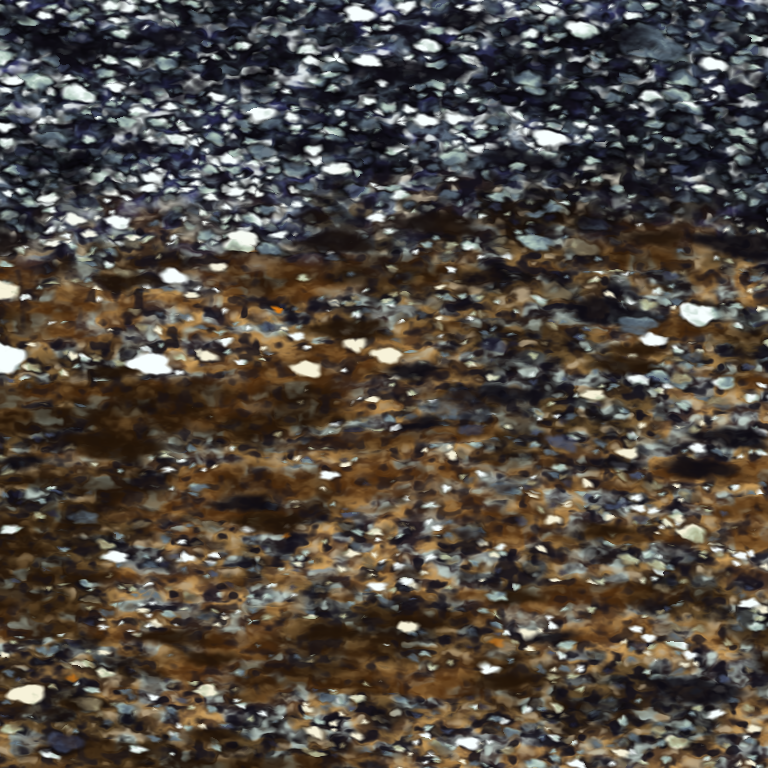
Write a WebGL 1 fragment shader that draws this texture.

```glsl
precision highp float;
// Thin section of layered sediment: a cool, grain-rich silt bed lies over
// rusty clay laminae. Stretched noise makes a matrix of soft pits and glints;
// jittered cells hold flattened grains and dark lenses, from fine to coarse.
uniform vec2 u_resolution;

const vec3 INK   = vec3(0.07, 0.06, 0.10);
const vec3 NAVY  = vec3(0.19, 0.20, 0.38);
const vec3 SLATE = vec3(0.37, 0.44, 0.50);
const vec3 PALE  = vec3(0.70, 0.79, 0.74);
const vec3 WHITE = vec3(0.97, 1.00, 1.00);
const vec3 RUST  = vec3(0.24, 0.14, 0.05);
const vec3 UMBER = vec3(0.30, 0.22, 0.15);
const vec3 TAN   = vec3(0.60, 0.47, 0.28);
const vec3 AMBER = vec3(0.85, 0.48, 0.08);

vec3 hash3(vec2 p) {
  vec3 q = fract(p.xyx * vec3(0.1031, 0.1030, 0.0973));
  q += dot(q, q.yxz + 33.33);
  return fract((q.xxy + q.yzz) * q.zyx);
}

float noise(vec2 p) {
  vec2 i = floor(p);
  vec2 f = fract(p);
  f = f * f * (3.0 - 2.0 * f);
  float low = mix(hash3(i).x, hash3(i + vec2(1.0, 0.0)).x, f.x);
  float high = mix(hash3(i + vec2(0.0, 1.0)).x, hash3(i + 1.0).x, f.x);
  return mix(low, high, f.y);
}

float fbm(vec2 p) {
  return 0.571 * noise(p) + 0.286 * noise(p * 2.03 + 19.7) + 0.143 * noise(p * 4.12 + 59.7);
}

// Nearest grain: x = distance to its edge in cells, yz = its random values.
vec3 nearestGrain(vec2 p, vec2 cells, float density, float seed) {
  vec2 g = p * cells;
  vec2 base = floor(g);
  vec3 nearest = vec3(1.0, 0.0, 0.0);
  for (int y = -1; y <= 1; y++) {
    for (int x = -1; x <= 1; x++) {
      vec2 id = base + vec2(float(x), float(y));
      vec3 place = hash3(id + seed);
      vec3 trait = hash3(id + seed + 57.3);
      vec2 q = g - id - 0.5 - 0.7 * (place.xy - 0.5);
      q.y += q.x * 0.7 * (trait.z - 0.45);
      float angle = atan(q.y, q.x + 0.0001);
      float lobes = 1.0 + 0.12 * sin(3.0 * angle + 6.28 * place.x)
                        + 0.06 * sin(5.0 * angle + 6.28 * trait.z);
      float present = smoothstep(0.0, 0.12, density - place.z);
      float radius = mix(0.26, 0.52, trait.z * trait.z) * lobes;
      float d = mix(1.0, length(q) - radius, present);
      if (d < nearest.x) nearest = vec3(d, trait.xy);
    }
  }
  return nearest;
}

vec3 grainColour(float tone, float hue, float cool) {
  vec3 c = mix(INK, SLATE, smoothstep(0.1, 0.5, tone));
  c = mix(c, PALE, smoothstep(0.5, 0.78, tone));
  c = mix(c, WHITE, smoothstep(0.72, 0.9, tone));
  vec3 warm = mix(c * vec3(1.25, 0.95, 0.65), c * vec3(1.0, 0.95, 0.85), smoothstep(0.5, 0.8, tone));
  c = mix(c, warm, (1.0 - cool) * step(hue, 0.45));
  c = mix(c, NAVY, 0.45 * step(0.84, hue) * step(tone, 0.55));
  return mix(c, AMBER, (1.0 - cool) * step(0.992, hue));
}

// Soft grains with mottled bodies; dull ones sink into the ground.
vec3 paintGrains(vec3 ground, vec2 p, vec2 cells, float density, float cool, float lift, float seed) {
  vec3 grain = nearestGrain(p, cells, density, seed);
  float edge = 0.0026 * cells.y;
  float mottle = fbm(p * vec2(55.0, 90.0) + seed) - 0.5;
  float tone = grain.y + lift + 0.45 * mottle;
  float cover = 1.0 - smoothstep(-edge, 0.8 * edge, grain.x);
  float halo = 1.0 - smoothstep(0.0, 0.006 * cells.y, grain.x);
  ground *= 1.0 - halo * mix(0.2, 0.4, cool);
  cover *= mix(0.55, 1.0, smoothstep(0.3, 0.65, tone));
  return mix(ground, grainColour(tone, grain.z, cool), cover);
}

// Sparse bright and dark spots, as signed strength from -1 to 1.
float spots(vec2 p, vec2 scale) {
  float n = noise(p * scale) * 0.75 + noise(p * scale * 1.9 + 41.0) * 0.25;
  return smoothstep(0.54, 0.84, n) - smoothstep(0.46, 0.2, n);
}

void main() {
  vec2 uv = gl_FragCoord.xy / min(u_resolution.x, u_resolution.y);

  // Gentle bedding undulation and ragged grain edges
  vec2 p = uv;
  p.y += 0.022 * (noise(uv * vec2(3.0, 2.5)) - 0.5);
  p += 0.008 * (vec2(fbm(uv * 55.0), fbm(uv * 55.0 + 17.0)) - 0.5);

  // Bed boundary, thin laminae and broad light or dark patches
  float cool = smoothstep(0.63, 0.78, p.y + 0.14 * (fbm(p * vec2(6.0, 16.0)) - 0.5));
  float laminae = 0.5 * fbm(p * vec2(2.5, 17.0) + 4.0) + 0.5 * fbm(p * vec2(6.0, 44.0) + 9.0);
  float silty = smoothstep(0.34, 0.56, laminae);
  float patches = smoothstep(0.22, 0.78, 0.55 * fbm(p * vec2(4.0, 11.0) + 8.0) + 0.45 * fbm(p * vec2(12.0, 24.0) + 3.0));
  patches = smoothstep(0.15, 0.85, patches);
  float lift = mix(0.35 * (patches - 0.5), 0.62 * (patches - 0.36), cool);

  // Matrix of pits and glints, warm below and cool above
  float spot = spots(p, vec2(66.0, 104.0));
  float glint = max(spot, 0.0);
  float pit = max(-spot, 0.0);
  float tint = smoothstep(0.42, 0.7, noise(p * vec2(36.0, 66.0) + 31.0));
  float speckle = smoothstep(0.28, 0.72, fbm(p * vec2(48.0, 88.0) + 23.0));
  vec3 clay = mix(RUST, mix(UMBER, TAN, speckle), mix(0.3 * speckle, 1.0, silty));
  clay = mix(clay, mix(INK, SLATE, speckle), tint * mix(0.15, 0.75, silty));
  vec3 silt = mix(mix(INK, NAVY, 0.8 * tint), SLATE, speckle * 0.7);
  vec3 colour = mix(clay, silt, cool) * mix(0.62, 1.35, patches);
  colour = mix(colour, INK, pit * mix(0.5, 0.85, max(silty, cool)));
  vec3 glintColour = mix(mix(TAN, PALE, tint), WHITE, max(cool, 0.35 * silty));
  colour = mix(colour, glintColour, glint * mix(0.25, 0.85, max(silty, cool)));

  // Grains from fine to coarse, with dark lenses among the laminae
  float fine = mix(0.1 + 0.32 * silty, 0.5, cool);
  float medium = mix(0.06 + 0.26 * silty, 0.6, cool);
  colour = paintGrains(colour, p, vec2(66.0, 108.0), fine, cool, lift, 11.0);
  colour = paintGrains(colour, p + 0.37, vec2(38.0, 76.0), medium, cool, lift, 83.0);
  vec3 lens = nearestGrain(p, vec2(8.0, 30.0), 0.26, 140.0);
  float lensCover = 1.0 - smoothstep(-0.16, 0.12, lens.x);
  vec3 lensColour = mix(RUST * 0.55, INK * 0.7, max(cool, step(0.6, lens.y)));
  colour = mix(colour, lensColour, 0.85 * lensCover);
  colour = paintGrains(colour, p + 0.71, vec2(24.0, 50.0), mix(0.16, 0.4, cool), cool, lift + 0.08, 211.0);
  colour = paintGrains(colour, p + 0.19, vec2(12.0, 24.0), 0.15, cool, lift + 0.1, 307.0);

  gl_FragColor = vec4(colour, 1.0);
}
```
